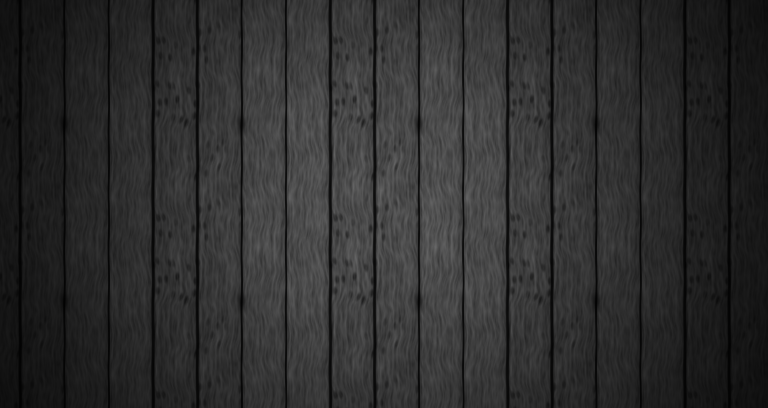
A Shadertoy shader for this texture:

```glsl
// Dark vertical wooden planks under a soft central light.
// A square tile of four planks repeats both ways; its grain is stretched,
// wrapping cellular noise plus layered sines, cut by shaded seams.

const float PI2 = 6.2831853;
const float PLANKS_ACROSS = 17.33;
const float TILE = 4.0;              // tile side, in plank widths
const float FIRST_SEAM = 0.455;      // offset of the first seam, in plank widths
const vec3 WOOD = vec3(0.318, 0.318, 0.319);

vec2 hash2(vec2 p) {
    return fract(sin(vec2(dot(p, vec2(127.1, 311.7)), dot(p, vec2(269.5, 183.3)))) * 4375.85);
}

// Distance to the nearest cell point, wrapping once per tile
float cellular(vec2 p, vec2 freq) {
    p *= freq;
    vec2 cell = floor(p), f = p - cell;
    float nearest = 2.0;
    for (int j = -1; j <= 1; j++)
        for (int i = -1; i <= 1; i++) {
            vec2 o = vec2(i, j);
            vec2 point = o + hash2(mod(cell + o, freq * TILE)) - f;
            nearest = min(nearest, dot(point, point));
        }
    return sqrt(nearest);
}

// Slow sideways drift of the fibres; whole cycles keep it seamless
float drift(float y, float seed) {
    float a = PI2 * y / TILE;
    return 0.05 * sin(a + seed) + 0.025 * sin(3.0 * a + seed * 2.3)
         + 0.010 * sin(7.0 * a + seed * 4.1);
}

// Fine fibres and longer streaks running along the plank
float fibres(vec2 p) {
    float broad = cellular(p, vec2(6.0, 0.75)) - 0.45;
    float streak = cellular(p + 0.37, vec2(13.0, 1.5)) - 0.45;
    float fine = cellular(p + 0.71, vec2(18.0, 4.0)) - 0.45;
    return 0.16 * broad + 0.30 * streak + 0.24 * fine;
}

// Long arched rings around a centre in one plank
float arches(vec2 local, float centre, float seed) {
    float dy = mod(local.y - centre + 0.5 * TILE, TILE) - 0.5 * TILE;
    float ring = length(vec2(local.x - 0.5 + drift(local.y, seed), dy * 0.2));
    return sin(PI2 * 9.0 * ring + 1.5 * sin(PI2 * local.y)) * exp(-0.5 * dy * dy);
}

// Dark flecks where the cells are closest to their points
float flecks(vec2 p, float amount) {
    float blot = 1.0 - smoothstep(0.08, 0.34, cellular(p, vec2(5.0, 2.5)));
    float patches = smoothstep(0.6, 0.25, cellular(p + 1.3, vec2(1.0, 0.75)));
    return amount * blot * patches;
}

// Black gap, soft shade at its sides and a thin lit edge on the right
float seam(float x, float width) {
    float d = x - floor(x + 0.5);
    float gap = 1.0 - smoothstep(width * 0.35, width * 1.5, abs(d));
    float shade = exp(-abs(d) * 14.0);
    float lit = exp(-pow((d - 0.085) / 0.022, 2.0));
    return (1.0 - 0.78 * gap) * (1.0 - 0.20 * shade) * (1.0 + 0.16 * lit);
}

// Small worn notch in one seam of each tile
float notch(vec2 p, vec2 centre) {
    vec2 d = mod(p - centre + 0.5 * TILE, TILE) - 0.5 * TILE;
    return exp(-dot(d * vec2(13.0, 5.0), d * vec2(13.0, 5.0)));
}

float vignette(vec2 uv) {
    vec2 c = uv - vec2(0.5, 0.52);
    return exp(-5.0 * c.x * c.x - 1.5 * c.y * c.y);
}

void mainImage(out vec4 fragColor, in vec2 fragCoord) {
    vec2 uv = fragCoord / iResolution.xy;
    vec2 p = vec2(fragCoord.x, iResolution.y - fragCoord.y) / iResolution.x * PLANKS_ACROSS;
    p.x -= FIRST_SEAM;

    // Plank identity within the tile
    float id = mod(floor(p.x), TILE);
    float seed = id * 2.4 + 0.7;
    vec2 local = vec2(fract(p.x), mod(p.y, TILE));
    float knotty = id > 2.5 ? 1.0 : (id < 0.5 ? 0.65 : 0.15);

    // Grain
    vec2 bent = vec2(p.x + drift(local.y, seed), p.y);
    float tone = 1.0 + fibres(bent);
    tone += 0.09 * knotty * arches(local, 1.1 + id * 0.7, seed);
    tone += 0.03 * sin(PI2 * 7.0 * bent.x + 2.0 * sin(PI2 * 2.0 * bent.x));
    tone -= flecks(bent, 0.38 * knotty);
    tone *= 1.03 - 0.09 * knotty + 0.03 * sin(seed * 5.0);

    // Seams, their widths differing across the tile
    float seamId = mod(floor(p.x + 0.5), TILE);
    float width = 0.027 + 0.009 * sin(seamId * 2.1 + 1.5);
    tone *= seam(p.x + 0.006 * sin(PI2 * local.y / TILE * 3.0), width);
    tone *= 1.0 - 0.6 * notch(p, vec2(1.0, 2.8));

    fragColor = vec4(clamp(WOOD * tone * vignette(uv), 0.0, 1.0), 1.0);
}
```
